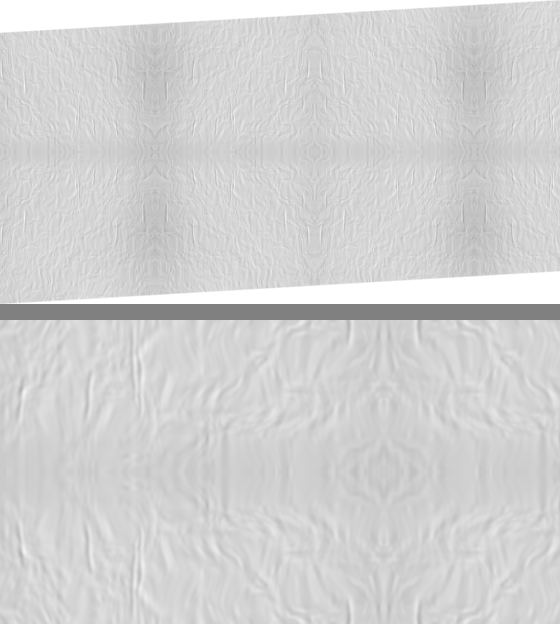
Top: the whole. Bottom: its middle third, enlarged.
Write a WebGL 2 fragment shader that draws this texture.

```glsl
#version 300 es
precision highp float;

uniform vec2 u_resolution;
out vec4 outColor;

#define HALF_TILE 0.525            // distance between mirror axes, canvas height = 1
#define DARK_AXIS 0.510            // x of the first shaded mirror axis
#define EDGE_RISE 0.108            // rise of the slanted sheet edges
#define LIGHT_PLASTER vec3(0.852)
#define DARK_PLASTER vec3(0.755)
#define PAPER vec3(1.0)
#define GRAIN vec2(105.0, 62.0)    // grain cells per canvas height
#define RELIEF_GAIN 0.17
#define LIGHT_STEP vec2(0.0032, -0.0026)
#define SCRATCHES 9

float hash(vec2 p) {
    vec3 q = fract(vec3(p.xyx) * 0.1031);
    q += dot(q, q.yzx + 33.33);
    return fract((q.x + q.y) * q.z);
}

float noise(vec2 p) {
    vec2 cell = floor(p), f = fract(p);
    f = f * f * (3.0 - 2.0 * f);
    return mix(mix(hash(cell), hash(cell + vec2(1, 0)), f.x),
               mix(hash(cell + vec2(0, 1)), hash(cell + vec2(1, 1)), f.x), f.y);
}

float bell(float x, float width) {
    return exp(-x * x / (width * width));
}

// Thin, nearly upright ridges scattered over one tile
float scratches(vec2 p) {
    float ridge = 0.0;
    for (int i = 0; i < SCRATCHES; i++) {
        float id = float(i) + 1.0;
        vec2 center = vec2(hash(vec2(id, 3.7)) * HALF_TILE, 0.04 + 0.38 * hash(vec2(id, 8.1)));
        vec2 d = p - center;
        float reach = mix(0.025, 0.06, hash(vec2(id, 5.3)));
        float bend = (hash(vec2(id, 1.9)) - 0.5) * 0.25 * d.y
                   + 0.006 * (noise(vec2(p.y * 45.0, id)) - 0.5);
        ridge += bell(d.x - bend, 0.0028) * (1.0 - smoothstep(0.5 * reach, reach, abs(d.y)));
    }
    return ridge;
}

// Rough plaster with a vertical brush direction
float relief(vec2 p) {
    vec2 warp = vec2(noise(p * 28.0), noise(p * 28.0 + 41.0)) - 0.5;
    vec2 q = p * GRAIN + warp * 2.2;
    float grain = 0.55 * noise(q) + 0.3 * noise(q * 1.9 + 17.0);
    float streaks = 0.3 * noise(p * vec2(125.0, 14.0) + warp + 73.0);
    return grain + streaks + 0.55 * scratches(p);
}

void main() {
    vec2 uv = gl_FragCoord.xy / u_resolution;
    vec2 p = gl_FragCoord.xy / u_resolution.y;

    // Mirrored tiles: folded across and about the middle height
    vec2 tile = vec2(abs(mod(p.x - DARK_AXIS + HALF_TILE, 2.0 * HALF_TILE) - HALF_TILE),
                     abs(p.y - 0.5));

    // Soft shading along the mirror axes
    float shade = bell(tile.x, 0.13) * (0.38 + 0.45 * bell(tile.y - 0.25, 0.14));
    shade += 0.30 * bell(tile.y, 0.045);
    shade += 0.24 * bell(HALF_TILE - tile.x, 0.06);
    shade += 0.28 * noise(tile * vec2(9.0, 6.0) + 5.0) - 0.04;
    vec3 color = mix(LIGHT_PLASTER, DARK_PLASTER, clamp(shade, 0.0, 1.0));

    // Side light on the relief, weaker near the middle seam
    float slope = relief(tile) - relief(tile + LIGHT_STEP);
    color += slope * RELIEF_GAIN * (1.0 - 0.4 * bell(tile.y, 0.035));

    // Slanted sheet on white paper
    float lower = uv.y - EDGE_RISE * uv.x;
    float upper = 1.0 - EDGE_RISE * (1.0 - uv.x) - uv.y;
    float pixel = 1.0 / u_resolution.y;
    float sheet = smoothstep(-pixel, pixel, min(lower, upper));

    outColor = vec4(mix(PAPER, clamp(color, 0.0, 1.0), sheet), 1.0);
}
```
